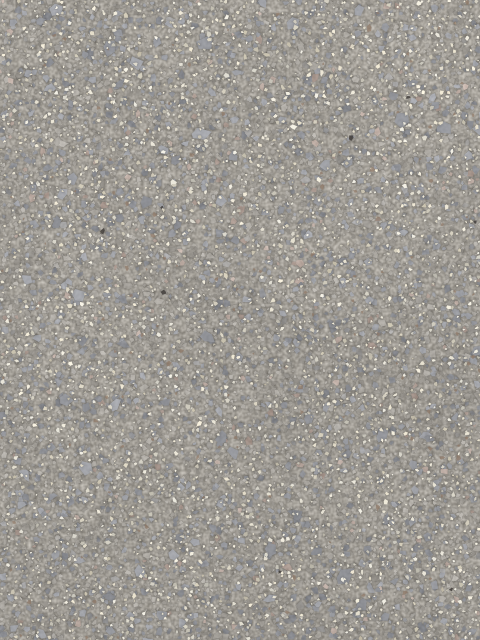
Write a WebGL 1 fragment shader that draws this texture.

```glsl
precision highp float;
// Worn asphalt seen from above: angular blue-grey and warm stones in a sandy
// grey binder, with pale chips, dark crevices and a few rusty or black pits.
// Each layer scatters random polygons on a jittered grid over gradient noise.

uniform vec2 u_resolution;

#define BINDER_COLOR vec3(0.665, 0.648, 0.617)
#define BLUE_STONE vec3(0.580, 0.587, 0.608)
#define WARM_STONE vec3(0.645, 0.630, 0.605)
#define CHIP_COLOR vec3(0.865, 0.855, 0.815)
#define RUST_COLOR vec3(0.560, 0.470, 0.400)
#define PIT_COLOR vec3(0.250, 0.235, 0.225)
#define GRAIN_CELLS 135.0
#define STONE_CELLS 86.0
#define COBBLE_CELLS 42.0
#define CHIP_CELLS 108.0
#define CREVICE_DEPTH 0.15
#define GRIT_CONTRAST 0.16

vec2 hash2(vec2 p) {
  vec3 q = fract(p.xyx * vec3(0.1031, 0.1030, 0.0973));
  q += dot(q, q.yzx + 33.33);
  return fract((q.xx + q.yz) * q.zy);
}

float cornerSlope(vec2 corner, vec2 offset) {
  float angle = 6.2832 * hash2(corner).x;
  return dot(vec2(cos(angle), sin(angle)), offset);
}

float gradientNoise(vec2 p) {
  vec2 i = floor(p), f = fract(p);
  vec2 w = f * f * f * (f * (f * 6.0 - 15.0) + 10.0);
  vec2 e = vec2(1.0, 0.0);
  float low = mix(cornerSlope(i, f), cornerSlope(i + e, f - e), w.x);
  float high = mix(cornerSlope(i + e.yx, f - e.yx), cornerSlope(i + 1.0, f - 1.0), w.x);
  return mix(low, high, w.y);
}

// Signed distance to an uneven, randomly turned five-sided stone.
float stoneDistance(vec2 q, float radius, vec2 seed) {
  vec2 shape = hash2(seed + 7.7);
  float turn = 6.2832 * shape.x;
  q = mat2(cos(turn), sin(turn), -sin(turn), cos(turn)) * q;
  q.x *= mix(0.75, 1.35, shape.y);
  float d = -1.0;
  for (int k = 0; k < 5; k++) {
    vec2 h = hash2(seed + 3.1 * float(k) + 11.0);
    float angle = 1.25664 * (float(k) + 0.7 * h.x);
    d = max(d, dot(q, vec2(cos(angle), sin(angle))) - radius * mix(0.65, 1.15, h.y));
  }
  return d;
}

// Nearest scattered stone: distance in canvas heights, then two random values.
vec3 scatter(vec2 p, float cells, float share, float size, float seed) {
  vec2 g = p * cells;
  vec3 nearest = vec3(1.0, 0.0, 0.0);
  for (int y = -1; y <= 1; y++) {
    for (int x = -1; x <= 1; x++) {
      vec2 cell = floor(g) + vec2(float(x), float(y));
      vec2 key = cell + seed;
      vec2 pick = hash2(key + 17.3);
      float localShare = share * (1.0 + 0.8 * gradientNoise(key * 0.17));
      if (pick.x < localShare) {
        vec2 center = cell + 0.5 + 0.8 * (hash2(key) - 0.5);
        float radius = size * mix(0.6, 1.3, pick.y * pick.y);
        float d = stoneDistance(g - center, radius, key) / cells;
        if (d < nearest.x) nearest = vec3(d, hash2(key + 41.9));
      }
    }
  }
  return nearest;
}

float coverage(float d) {
  float edge = 0.65 / u_resolution.y;
  return 1.0 - smoothstep(-edge, edge, d);
}

// Darkens the gap around a stone, then lays the stone over it.
vec3 layStone(vec3 ground, vec3 stone, float d) {
  ground *= 1.0 - CREVICE_DEPTH * exp(-max(d, 0.0) * 650.0);
  return mix(ground, stone, coverage(d));
}

void main() {
  vec2 p = gl_FragCoord.xy / u_resolution.y;

  // Sandy binder with two sizes of grit.
  float grit = gradientNoise(p * 205.0) + 0.6 * gradientNoise(p * 97.0 + 31.0);
  vec3 color = BINDER_COLOR + GRIT_CONTRAST * grit;

  // Small mixed grains.
  vec3 grain = scatter(p, GRAIN_CELLS, 0.55, 0.36, 5.0);
  vec3 grainColor = WARM_STONE + mix(-0.08, 0.12, grain.y);
  color = layStone(color, grainColor, grain.x);

  // Main stones, mostly blue-grey, with a few faintly pink.
  vec3 stone = scatter(p, STONE_CELLS, 0.58, 0.38, 60.0);
  vec3 stoneColor = mix(WARM_STONE, BLUE_STONE, smoothstep(0.3, 0.5, stone.z));
  stoneColor += mix(-0.07, 0.085, stone.y) + 0.07 * grit * GRIT_CONTRAST;
  stoneColor += vec3(0.06, 0.01, 0.0) * step(stone.z, 0.06);
  color = layStone(color, stoneColor + 0.05 * grit, stone.x);

  // Sparse larger stones.
  vec3 cobble = scatter(p, COBBLE_CELLS, 0.11, 0.33, 140.0);
  vec3 cobbleColor = BLUE_STONE + mix(-0.045, 0.085, cobble.y) + 0.035 * grit;
  color = layStone(color, cobbleColor, cobble.x);

  // Pale chips, rust flecks and rare black pits.
  vec3 chip = scatter(p, CHIP_CELLS, 0.40, 0.27, 230.0);
  vec3 chipColor = CHIP_COLOR + mix(-0.13, 0.10, chip.y) + vec3(0.02, 0.0, -0.04) * chip.z;
  color = layStone(color, chipColor, chip.x);
  vec3 rust = scatter(p, 75.0, 0.035, 0.22, 310.0);
  color = mix(color, RUST_COLOR, 0.7 * coverage(rust.x));
  vec3 pit = scatter(p, 30.0, 0.008, 0.11, 400.0);
  color = mix(color, PIT_COLOR, 0.85 * coverage(pit.x));

  // Broad wear and a slightly lighter far end.
  color *= 0.985 + 0.025 * p.y + 0.04 * gradientNoise(p * 4.0 + 9.0);
  gl_FragColor = vec4(clamp(color, 0.0, 1.0), 1.0);
}
```
